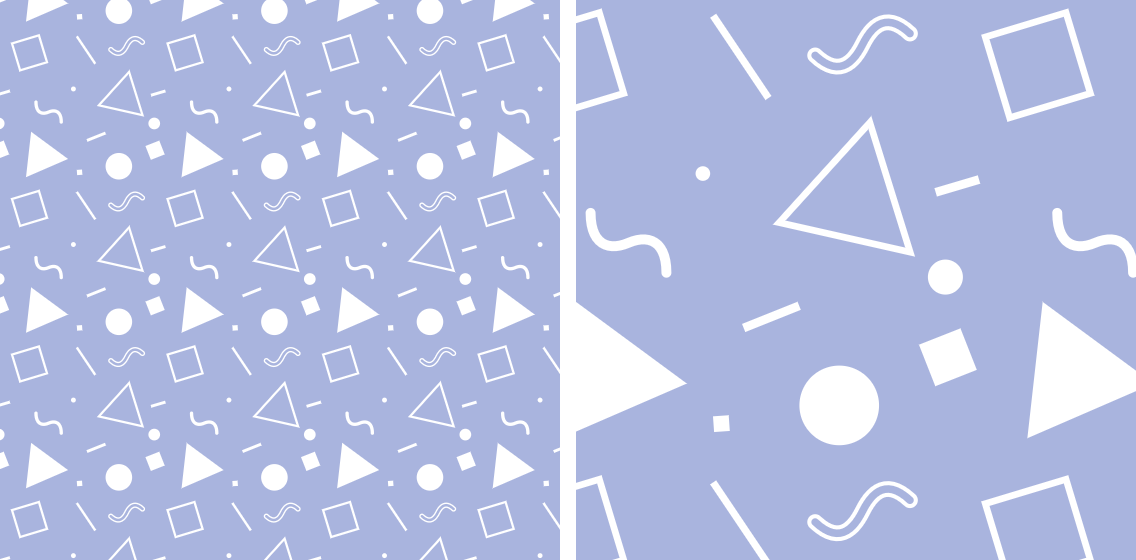
Left: the whole. Right: its middle third, enlarged.
Give the GLSL for this pattern, as a three.js fragment shader.

```glsl
// Scattered white geometric confetti on a periwinkle ground: triangles, squares,
// discs, bars and waves. Each shape is a signed distance, wrapped around its own
// centre so that it repeats with the tile; the nearest one gives the coverage.

varying vec2 vUv;

const vec3 GROUND = vec3(0.663, 0.706, 0.871);
const vec3 INK = vec3(1.0);

const float REPEATS = 3.6;          // tiles across and down the canvas
const float TILE = 320.0;           // design units per tile
const vec2 TILE_OFFSET = vec2(64.0); // shift of the tile grid from the top left
const float OUTLINE = 4.6;          // stroke of the hollow triangle and square
const float WAVE_RADIUS = 3.4;      // half width of the solid wave
const float TUBE_RADIUS = 4.0;      // half width of the hollow wave
const float TUBE_STROKE = 2.8;
const int WAVE_STEPS = 14;

// Position relative to the nearest repeat of a centre
vec2 around(vec2 p, vec2 centre) {
  return mod(p - centre + 0.5 * TILE, TILE) - 0.5 * TILE;
}

float disc(vec2 p, float radius) {
  return length(p) - radius;
}

float box(vec2 p, vec2 halfSize, float degrees) {
  float angle = radians(degrees);
  vec2 axis = vec2(cos(angle), sin(angle));
  vec2 local = vec2(dot(p, axis), dot(p, vec2(-axis.y, axis.x)));
  vec2 d = abs(local) - halfSize;
  return max(d.x, d.y);
}

float halfPlane(vec2 p, vec2 a, vec2 b) {
  vec2 edge = b - a;
  return dot(p - a, normalize(vec2(edge.y, -edge.x)));
}

// Sharp-cornered triangle, vertices clockwise with y down
float triangle(vec2 p, vec2 a, vec2 b, vec2 c) {
  return max(halfPlane(p, a, b), max(halfPlane(p, b, c), halfPlane(p, c, a)));
}

// Band just inside the edge of a shape
float hollow(float d, float stroke) {
  return max(d, -d - stroke);
}

float segment(vec2 p, vec2 a, vec2 b) {
  vec2 ab = b - a;
  float t = clamp(dot(p - a, ab) / dot(ab, ab), 0.0, 1.0);
  return length(p - a - ab * t);
}

// Distance to an S curve: a cubic from the origin and its half-turn copy
float wave(vec2 p, vec2 c1, vec2 c2, vec2 end) {
  float d = TILE;
  vec2 previous = vec2(0.0);
  for (int i = 1; i <= WAVE_STEPS; i++) {
    float t = float(i) / float(WAVE_STEPS);
    float s = 1.0 - t;
    vec2 next = 3.0 * s * s * t * c1 + 3.0 * s * t * t * c2 + t * t * t * end;
    d = min(d, min(segment(p, previous, next), segment(-p, previous, next)));
    previous = next;
  }
  return d;
}

float confetti(vec2 p) {
  // Triangles
  float d = triangle(around(p, vec2(340.0, 250.0)),
    vec2(-20.0, -43.0), vec2(56.0, 13.0), vec2(-30.5, 50.5));
  float frame = triangle(around(p, vec2(190.0, 135.0)),
    vec2(12.5, -55.5), vec2(42.5, 41.0), vec2(-55.0, 19.0));
  d = min(d, hollow(frame, OUTLINE));

  // Squares
  frame = box(around(p, vec2(316.7, 44.7)), vec2(31.2), -16.8);
  d = min(d, hollow(frame, OUTLINE));
  d = min(d, box(around(p, vec2(255.0, 245.0)), vec2(15.3), -21.5));
  d = min(d, box(around(p, vec2(99.7, 290.5)), vec2(5.4), -4.0));

  // Discs
  d = min(d, disc(around(p, vec2(180.5, 278.0)), 27.3));
  d = min(d, disc(around(p, vec2(253.3, 190.0)), 12.0));
  d = min(d, disc(around(p, vec2(87.0, 119.0)), 5.0));

  // Bars
  d = min(d, box(around(p, vec2(113.0, 39.0)), vec2(34.0, 2.5), 56.1));
  d = min(d, box(around(p, vec2(134.0, 217.3)), vec2(20.5, 3.0), -21.8));
  d = min(d, box(around(p, vec2(261.5, 127.5)), vec2(15.5, 3.0), -16.5));

  // Waves, solid and hollow
  d = min(d, wave(around(p, vec2(36.0, 166.5)),
    vec2(14.0, -6.0), vec2(26.0, -1.0), vec2(26.0, 20.5)) - WAVE_RADIUS);
  float tube = wave(around(p, vec2(196.5, 30.5)),
    vec2(7.0, -14.0), vec2(17.0, -22.0), vec2(32.5, -7.5));
  return min(d, abs(tube - TUBE_RADIUS) - 0.5 * TUBE_STROKE);
}

void main() {
  float scale = REPEATS * TILE;
  vec2 p = vec2(vUv.x, 1.0 - vUv.y) * scale - TILE_OFFSET - TILE;
  float pixel = max(fwidth(vUv.x) * scale, 0.0001);
  float coverage = clamp(0.5 - confetti(p) / pixel, 0.0, 1.0);
  gl_FragColor = vec4(mix(GROUND, INK, coverage), 1.0);
}
```
